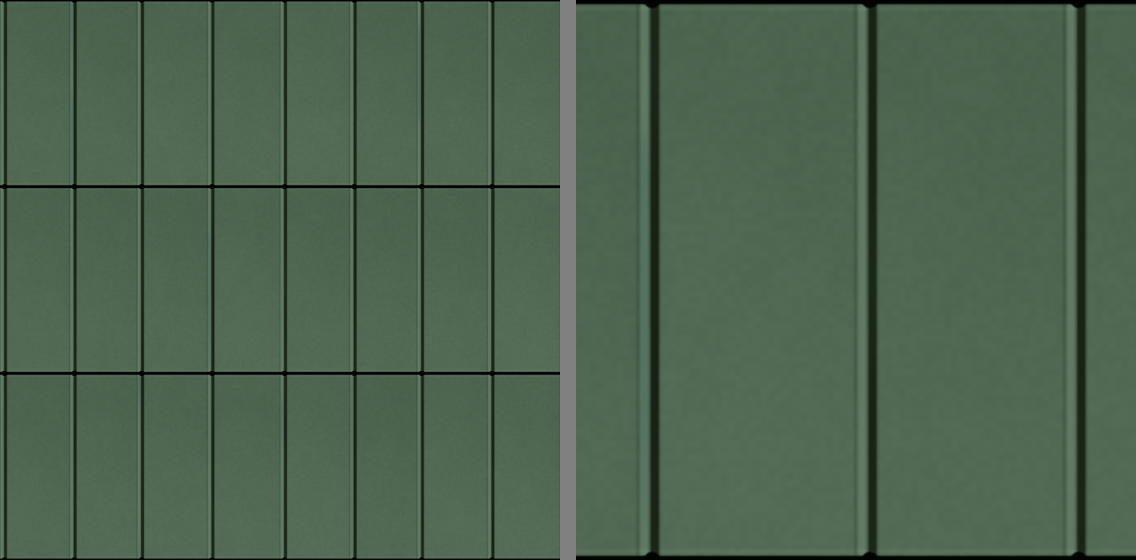
Left, the full canvas; right, a detail of the centre.
Give the GLSL for this texture, as a Shadertoy shader.

```glsl
const float COLUMNS = 8.0;
const float ROWS = 3.0;
const float FIRST_JOINT = 0.0072;   // x of the first vertical joint
const float JOINT_SHIFT = 0.0033;   // uneven panel widths, cycle of four
const float JOINT_HALF = 0.0022;    // half width of vertical joints
const float GAP_HALF = 0.0025;      // half width of horizontal gaps
const float CROSS_RADIUS = 0.0048;  // dark spot where joints meet gaps
const float LIP_OFFSET = 0.0062;    // raised lip, left of each joint
const float LIP_HALF = 0.0024;
const float GRAIN_CELLS = 256.0;
const float GRAIN_AMOUNT = 0.016;
const float TONE_AMOUNT = 0.012;

const vec3 PANEL_TOP = vec3(0.298, 0.389, 0.309);
const vec3 PANEL_BOTTOM = vec3(0.326, 0.417, 0.336);
const vec3 LIP_COLOR = vec3(0.385, 0.488, 0.402);
const vec3 LIP_COOL = vec3(0.290, 0.425, 0.390);
const vec3 JOINT_COLOR = vec3(0.085, 0.135, 0.075);
const vec3 GAP_COLOR = vec3(0.0, 0.015, 0.0);

float hash(vec2 p) {
    vec3 q = fract(p.xyx * vec3(0.1031, 0.1030, 0.0973));
    q += dot(q, q.yzx + 33.33);
    return fract((q.x + q.y) * q.z);
}

// Value noise that wraps after the given number of cells
float wrapNoise(vec2 uv, float cells) {
    vec2 p = uv * cells;
    vec2 i = floor(p);
    vec2 f = fract(p);
    f = f * f * (3.0 - 2.0 * f);
    vec2 a = mod(i, cells);
    vec2 b = mod(i + 1.0, cells);
    return mix(mix(hash(a), hash(vec2(b.x, a.y)), f.x),
               mix(hash(vec2(a.x, b.y)), hash(b), f.x), f.y);
}

// Smooth band: 1 inside the half width, 0 outside
float band(float dist, float halfWidth, float blur) {
    return 1.0 - smoothstep(halfWidth - blur, halfWidth + blur, abs(dist));
}

float jointX(float k) {
    return FIRST_JOINT + k / COLUMNS + JOINT_SHIFT * cos(1.5708 * k - 0.64);
}

void mainImage(out vec4 fragColor, in vec2 fragCoord) {
    vec2 uv = fragCoord / iResolution.xy;
    float pixel = 1.0 / min(iResolution.x, iResolution.y);
    float blur = max(0.75 * pixel, 0.0009);

    // Nearest joints on both sides, wrapped around the canvas
    float left = 1.0, right = 1.0;
    float panelId = 0.0, rightId = 0.0;
    for (float k = 0.0; k < COLUMNS; k++) {
        float x = jointX(k);
        float toLeft = fract(uv.x - x);
        float toRight = fract(x - uv.x);
        if (toLeft < left) { left = toLeft; panelId = k; }
        if (toRight < right) { right = toRight; rightId = k; }
    }
    bool nearLeft = left < right;
    float jointDist = nearLeft ? left : -right;
    float jointId = nearLeft ? panelId : rightId;

    float row = floor(uv.y * ROWS);
    float height = fract(uv.y * ROWS);
    float gapDist = min(height, 1.0 - height) / ROWS;
    float across = left / (left + right);

    // Panel face: slanted shade, slight tone per panel, fine grain
    float shade = clamp(height + 0.25 * (across - 0.5), 0.0, 1.0);
    vec3 color = mix(PANEL_BOTTOM, PANEL_TOP, smoothstep(0.1, 1.0, shade));
    color += TONE_AMOUNT * (hash(vec2(panelId, row) + 7.0) - 0.5);
    color += GRAIN_AMOUNT * (wrapNoise(uv, GRAIN_CELLS) - 0.5);
    color += 0.008 * (wrapNoise(uv, 32.0) - 0.5);

    // Raised lip with a soft crease; a few lips take a cool tint
    float wear = hash(vec2(jointId, row) + 19.0);
    float patchy = wrapNoise(uv + jointId / COLUMNS, 12.0);
    float cool = smoothstep(0.6, 0.9, wear) * smoothstep(0.3, 0.8, patchy);
    float lipDist = jointDist + LIP_OFFSET;
    color *= 1.0 - 0.12 * band(lipDist + 0.0038, 0.0012, blur);
    vec3 lip = mix(LIP_COLOR, LIP_COOL, 0.7 * cool);
    color = mix(color, lip, 0.85 * band(lipDist, LIP_HALF, 0.0016));

    // Vertical joint: soft shadow, then a dark core
    float core = band(jointDist, JOINT_HALF * mix(0.88, 1.1, wear), blur);
    color *= 1.0 - 0.30 * band(jointDist, JOINT_HALF + 0.0010, 0.0014);
    color = mix(color, JOINT_COLOR, core * mix(0.86, 1.0, patchy));

    // Horizontal gap: faint bright rim, then black
    color *= 1.0 + 0.07 * band(gapDist - 0.0052, 0.0012, blur);
    color = mix(color, GAP_COLOR, band(gapDist, GAP_HALF, blur));

    // Rounded corners open a dark spot at each crossing
    float crossDist = length(vec2(jointDist + 0.0016, gapDist));
    color = mix(color, GAP_COLOR, band(crossDist, CROSS_RADIUS, blur));

    fragColor = vec4(clamp(color, 0.0, 1.0), 1.0);
}
```
